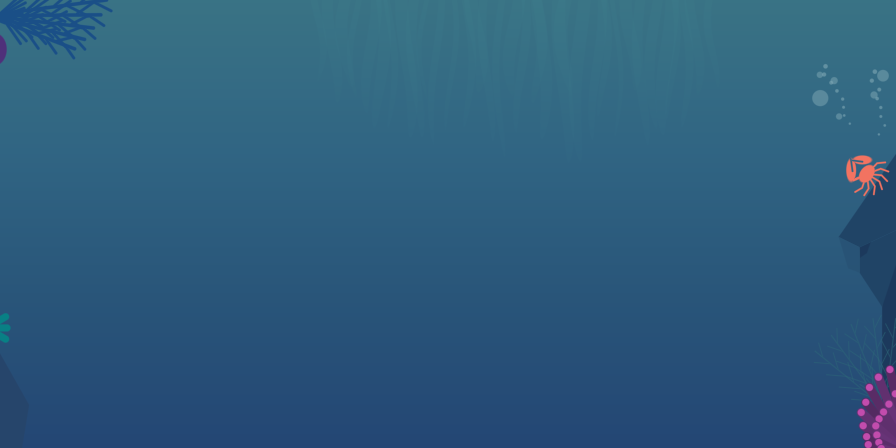
A Shadertoy shader for this background:

```glsl
const vec3 SURFACE = vec3(0.225, 0.450, 0.520);
const vec3 UPPER_SEA = vec3(0.190, 0.396, 0.514);
const vec3 LOWER_SEA = vec3(0.160, 0.333, 0.475);
const vec3 DEEP = vec3(0.140, 0.275, 0.455);
const vec3 KELP = vec3(0.25, 0.53, 0.57);
const vec3 ROCK = vec3(0.125, 0.265, 0.400);
const vec3 ROCK_LIT = vec3(0.155, 0.320, 0.455);
const vec3 ROCK_DARK = vec3(0.110, 0.225, 0.360);
const vec3 LEFT_ROCK = vec3(0.150, 0.270, 0.420);
const vec3 BLUE_CORAL = vec3(0.10, 0.31, 0.53);
const vec3 FERN = vec3(0.17, 0.40, 0.47);
const vec3 TEAL = vec3(0.03, 0.50, 0.52);
const vec3 PURPLE = vec3(0.31, 0.19, 0.48);
const vec3 TUBE = vec3(0.40, 0.20, 0.46);
const vec3 TUBE_TIP = vec3(0.76, 0.30, 0.68);
const vec3 CRAB = vec3(0.95, 0.45, 0.38);
const vec3 BUBBLE = vec3(0.50, 0.66, 0.71);
const float KELP_ALPHA = 0.13;
const int KELP_COUNT = 34;
const int TUBE_COUNT = 8;

// Large bubbles: centre and radius
const vec3 BUBBLES[6] = vec3[6](
    vec3(1.831, 0.781, 0.018), vec3(1.971, 0.831, 0.013), vec3(1.951, 0.788, 0.008),
    vec3(1.862, 0.820, 0.008), vec3(1.830, 0.833, 0.007), vec3(1.873, 0.740, 0.007));

float hash(float n) { return fract(sin(n * 127.1) * 43758.5453); }

vec2 polar(float angle) { return vec2(cos(angle), sin(angle)); }

float segment(vec2 p, vec2 a, vec2 b) {
    vec2 pa = p - a, ba = b - a;
    return length(pa - ba * clamp(dot(pa, ba) / dot(ba, ba), 0.0, 1.0));
}

float ellipse(vec2 p, vec2 r) { return (length(p / r) - 1.0) * min(r.x, r.y); }

float edge(vec2 p, vec2 a, vec2 b) {
    vec2 e = normalize(b - a);
    return dot(p - a, vec2(e.y, -e.x));
}

// Convex quad, corners counter-clockwise
float quad(vec2 p, vec2 a, vec2 b, vec2 c, vec2 d) {
    return max(max(edge(p, a, b), edge(p, b, c)), max(edge(p, c, d), edge(p, d, a)));
}

// Limb with alternating twigs
float branch(vec2 p, vec2 root, float angle, float len, float width) {
    float d = segment(p, root, root + polar(angle) * len) - width;
    for (int k = 1; k < 9; k++) {
        float t = float(k) / 9.0, side = mod(float(k), 2.0) * 2.0 - 1.0;
        vec2 start = root + polar(angle) * len * t;
        vec2 end = start + polar(angle + side * 0.6) * len * 0.3 * (1.0 - 0.5 * t);
        d = min(d, segment(p, start, end) - width * 0.8);
    }
    return d;
}

float crab(vec2 p) {
    float d = ellipse(p * mat2(0.8, -0.6, 0.6, 0.8), vec2(0.015, 0.022));
    for (int i = 0; i < 7; i++) {
        float a = mix(0.8, -1.9, float(i) / 6.0);
        vec2 knee = polar(a) * 0.033, foot = knee + polar(a - 0.7) * 0.018;
        d = min(d, min(segment(p, vec2(0.0), knee), segment(p, knee, foot)) - 0.002);
    }
    float claws = min(ellipse(p - vec2(-0.035, 0.008), vec2(0.011, 0.026)),
                      ellipse(p - vec2(-0.010, 0.031), vec2(0.021, 0.010)));
    float slits = min(segment(p, vec2(-0.036, 0.035), vec2(-0.032, 0.006)),
                      segment(p, vec2(-0.033, 0.030), vec2(-0.010, 0.027))) - 0.002;
    d = min(d, max(claws, -slits));
    return min(d, segment(p, vec2(-0.030, -0.014), vec2(-0.006, -0.004)) - 0.003);
}

void paint(inout vec3 col, vec3 ink, float d, float alpha) {
    float aa = 0.8 / iResolution.y;
    col = mix(col, ink, alpha * (1.0 - smoothstep(-aa, aa, d)));
}

void mainImage(out vec4 fragColor, in vec2 fragCoord) {
    vec2 p = fragCoord / iResolution.xy * vec2(2.0, 1.0);

    // Water
    vec3 col = mix(DEEP, LOWER_SEA, clamp(p.y * 3.0, 0.0, 1.0));
    col = mix(col, UPPER_SEA, clamp(p.y * 3.0 - 1.0, 0.0, 1.0));
    col = mix(col, SURFACE, clamp(p.y * 3.0 - 2.0, 0.0, 1.0));

    // Faint hanging kelp
    for (int i = 0; i < KELP_COUNT; i++) {
        float n = float(i), t = (n + hash(n)) / float(KELP_COUNT);
        float tip = 0.86 - 0.2 * hash(n + 40.0) * sqrt(4.0 * t * (1.0 - t)) - 0.04;
        float s = clamp((p.y - tip) / (1.0 - tip), 0.0, 1.0);
        float x = mix(0.71, 1.60, t) + 0.012 * sin(s * 4.0 + n);
        float width = mix(0.008, 0.025, hash(n + 80.0)) * sqrt(s) * (1.2 - 0.6 * s);
        paint(col, KELP, max(abs(p.x - x) - width, tip - p.y), KELP_ALPHA * (0.35 + 0.65 * s));
    }

    // Bubbles and two trails of small ones
    for (int i = 0; i < 6; i++) paint(col, BUBBLE, length(p - BUBBLES[i].xy) - BUBBLES[i].z, 0.5);
    for (int i = 0; i < 16; i++) {
        float n = float(i), t = floor(n * 0.5) / 7.0;
        vec2 c = i % 2 == 0 ? mix(vec2(1.841, 0.852), vec2(1.906, 0.724), t)
                            : mix(vec2(1.955, 0.840), vec2(1.965, 0.700), t);
        c.x += (hash(n + 7.0) - 0.5) * 0.025;
        paint(col, BUBBLE, length(p - c) - mix(0.005, 0.0025, t), 0.6);
    }

    // Rocks
    paint(col, ROCK_DARK, max(1.969 - p.x, max(0.10 - p.y, p.y - 0.42)), 1.0);
    paint(col, ROCK, quad(p, vec2(1.919, 0.448), vec2(1.919, 0.391), vec2(1.969, 0.315), vec2(2.03, 0.50)), 1.0);
    paint(col, ROCK_DARK, quad(p, vec2(1.919, 0.448), vec2(1.921, 0.395), vec2(1.935, 0.435), vec2(2.03, 0.50)), 1.0);
    paint(col, ROCK, quad(p, vec2(1.872, 0.471), vec2(1.919, 0.448), vec2(2.03, 0.50), vec2(2.03, 0.70)), 1.0);
    paint(col, ROCK_LIT, quad(p, vec2(1.872, 0.471), vec2(1.893, 0.401), vec2(1.919, 0.391), vec2(1.919, 0.448)), 0.8);
    paint(col, LEFT_ROCK, quad(p, vec2(-0.05, -0.02), vec2(0.046, -0.02), vec2(0.065, 0.096), vec2(-0.05, 0.30)), 1.0);
    paint(col, CRAB, crab(p - vec2(1.935, 0.612)), 1.0);

    // Branching corals
    for (int i = 0; i < 5; i++) {
        float t = float(i) / 4.0;
        paint(col, BLUE_CORAL, branch(p, vec2(-0.03, 0.965), mix(0.13, -0.36, t), mix(0.27, 0.21, t), 0.004), 1.0);
        paint(col, FERN, branch(p, vec2(1.975, 0.09), mix(1.45, 2.46, t), 0.20, 0.0012), 0.6);
    }

    // Left-edge growths
    paint(col, PURPLE, ellipse(p - vec2(-0.012, 0.89), vec2(0.027, 0.036)), 1.0);
    for (int i = 0; i < 3; i++) {
        vec2 tip = vec2(0.010, 0.268) + 0.028 * polar(1.1 - 1.1 * float(i)) * vec2(0.2, 1.0);
        paint(col, TEAL, segment(p, vec2(-0.03, 0.268), tip) - 0.008, 1.0);
    }

    // Tube coral, long outer row then short inner row
    for (int i = 0; i < 2 * TUBE_COUNT; i++) {
        float t = float(i % TUBE_COUNT) / float(TUBE_COUNT - 1);
        float reach = (i < TUBE_COUNT ? 1.0 : 0.68) * (0.93 + 0.14 * hash(float(i)));
        vec2 root = vec2(2.03, -0.02);
        vec2 tip = root + polar(mix(1.79, 2.85, t)) * mix(0.215, 0.095, t) * reach;
        paint(col, TUBE * (0.8 + 0.3 * hash(float(i) + 3.0)), segment(p, root, tip) - 0.010, 1.0);
        paint(col, TUBE_TIP, length(p - tip) - 0.008, 1.0);
    }

    fragColor = vec4(col, 1.0);
}
```
